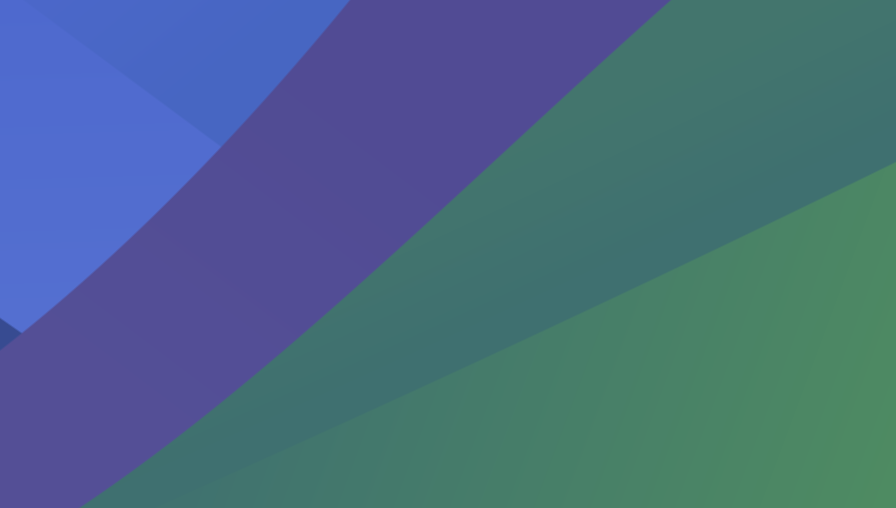
Reproduce this background procedurally as a Shadertoy shader.

```glsl
// Overlapping sheets of blue, violet, teal and green sweep up to the right.
// Each border is a cubic height curve over the canvas width, and each
// sheet is filled with a soft linear gradient, layered from back to front.

// Height above the curve c.x + c.y*u + c.z*u^2 + c.w*u^3.
float aboveCurve(vec2 uv, vec4 c) {
    return uv.y - (c.x + uv.x * (c.y + uv.x * (c.z + uv.x * c.w)));
}

// Antialiased coverage of the region below a border.
float coverBelow(float height) {
    return clamp(0.5 - height / (1.4 * fwidth(height)), 0.0, 1.0);
}

// Linear colour ramp running between two canvas points.
vec3 ramp(vec2 uv, vec2 start, vec2 end, vec3 startColor, vec3 endColor) {
    vec2 axis = end - start;
    float t = clamp(dot(uv - start, axis) / dot(axis, axis), 0.0, 1.0);
    return mix(startColor, endColor, t);
}

void mainImage(out vec4 fragColor, in vec2 fragCoord) {
    vec2 uv = fragCoord / iResolution.xy;

    // Borders, measured as height above each curve
    float paleFold = aboveCurve(uv, vec4(1.034, -1.308, 0.0, 0.0));
    float darkFold = aboveCurve(uv, vec4(0.374, -1.23, 0.0, 0.0));
    float violetEdge = aboveCurve(uv, vec4(0.310, 1.376, 1.0, 0.0));
    float tealEdge = aboveCurve(uv, vec4(-0.0964, 0.9955, 1.12, -0.66));
    float greenEdge = aboveCurve(uv, vec4(-0.1326, 0.7637, 0.05, 0.0));

    // Sheet colours
    vec3 deepBlue = ramp(uv, vec2(0.03, 1.0), vec2(0.25, 0.85),
                         vec3(0.295, 0.405, 0.790), vec3(0.278, 0.400, 0.760));
    vec3 paleBlue = ramp(uv, vec2(0.03, 1.0), vec2(0.06, 0.40),
                         vec3(0.306, 0.412, 0.808), vec3(0.328, 0.435, 0.815));
    vec3 navy = vec3(0.215, 0.295, 0.570);
    vec3 violet = ramp(uv, vec2(0.05, 0.35), vec2(0.45, 0.65),
                       vec3(0.328, 0.310, 0.590), vec3(0.318, 0.296, 0.580));
    vec3 teal = mix(vec3(0.246, 0.438, 0.438), vec3(0.262, 0.460, 0.428),
                    smoothstep(0.0, 0.45, greenEdge));
    vec3 green = ramp(uv, vec2(0.22, 0.12), vec2(0.98, -0.04),
                      vec3(0.250, 0.446, 0.436), vec3(0.306, 0.545, 0.384));

    // Layers from back to front
    vec3 color = mix(deepBlue, paleBlue, coverBelow(paleFold));
    color = mix(color, navy, coverBelow(darkFold));
    color = mix(color, violet, coverBelow(violetEdge));
    color = mix(color, teal, coverBelow(tealEdge));
    color = mix(color, green, coverBelow(max(greenEdge, tealEdge)));

    fragColor = vec4(color, 1.0);
}
```
